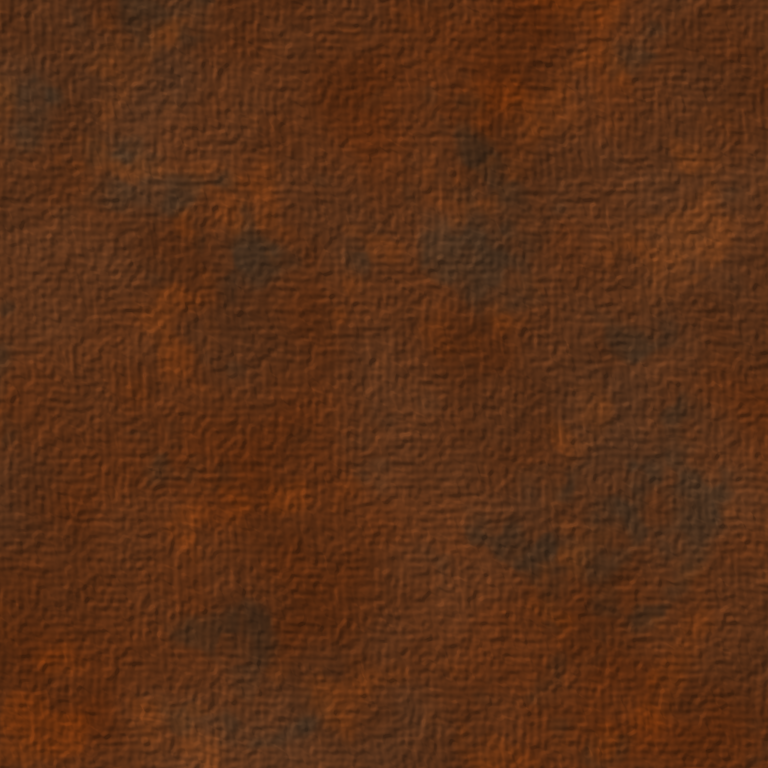
Write a WebGL 1 fragment shader that draws this texture.

```glsl
precision highp float;

uniform vec2 u_resolution;

const vec3 BASE_BROWN  = vec3(0.350, 0.186, 0.086);
const vec3 RUST_SHIFT  = vec3(0.075, 0.028, -0.005);
const vec3 SOOT_SHIFT  = vec3(-0.070, -0.008, 0.018);
const vec3 TONE_SHIFT  = vec3(0.100, 0.050, 0.020);
const vec3 DUST_SHIFT  = vec3(-0.010, 0.065, 0.095);

const float THREADS      = 96.0;  // threads across the canvas
const float STRETCH      = 2.5;   // length of a fibre against its width
const float GRAIN_SCALE  = 1.45;  // grains along one thread width
const float THREAD_DEPTH = 0.055;
const float FIBRE_DEPTH  = 0.45;
const float GRAIN_DEPTH  = 0.75;
const float RELIEF       = 0.42;  // contrast of the embossing
const float PATCH_SCALE  = 8.0;
const vec2  LIGHT        = vec2(-0.66, 0.75);
const float TAU          = 6.28318;

vec3 hash3(vec2 cell) {
  vec3 q = vec3(dot(cell, vec2(127.1, 311.7)),
                dot(cell, vec2(269.5, 183.3)),
                dot(cell, vec2(419.2, 371.9)));
  return fract(sin(q) * 43758.5453);
}

// Smooth cellular noise: random cell values blended by distance
float cellNoise(vec2 p) {
  vec2 cell = floor(p);
  vec2 local = p - cell;
  float sum = 0.0;
  float total = 0.0;
  for (int y = -1; y <= 1; y++) {
    for (int x = -1; x <= 1; x++) {
      vec2 offset = vec2(float(x), float(y));
      vec3 seed = hash3(cell + offset);
      vec2 d = offset + seed.xy - local;
      float weight = exp(-5.0 * dot(d, d));
      sum += weight * seed.z;
      total += weight;
    }
  }
  return sum / total;
}

// Three layers of cellular noise, from blotches down to flecks
float patches(vec2 p) {
  float sum = 0.0;
  float weight = 0.5;
  for (int i = 0; i < 3; i++) {
    sum += weight * cellNoise(p);
    p = p * 2.2 + 17.3;
    weight *= 0.6;
  }
  return sum / 0.98;
}

// Slight wander that keeps the threads from running dead straight
vec2 threadDrift(vec2 p) {
  return 0.10 * vec2(sin(p.y * 23.0) + sin(p.y * 71.0 + p.x * 9.0),
                     sin(p.x * 19.0) + sin(p.x * 67.0 - p.y * 11.0));
}

// Cloth surface: crossing threads, short fibres and round grains
float clothHeight(vec2 p, float warpShare) {
  vec2 t = p * THREADS + threadDrift(p);
  vec2 threads = sin(TAU * t);
  float weave = mix(threads.y, threads.x, warpShare);
  float fibres = mix(cellNoise(t * vec2(1.0 / STRETCH, 1.0)),
                     cellNoise(t * vec2(1.0, 1.0 / STRETCH) + 71.0), warpShare);
  float grain = cellNoise(t * GRAIN_SCALE + 133.0);
  return 2.0 * (THREAD_DEPTH * weave + FIBRE_DEPTH * fibres) + GRAIN_DEPTH * grain;
}

void main() {
  vec2 p = gl_FragCoord.xy / u_resolution;

  // Stained ground colour
  float rust = smoothstep(0.57, 0.82, patches(p * PATCH_SCALE * 1.3 + 5.0));
  float soot = smoothstep(0.57, 0.82, patches(p * PATCH_SCALE * 1.2 + 41.0));
  float tone = patches(p * PATCH_SCALE + 83.0) - 0.5;
  float dust = patches(p * PATCH_SCALE * 0.5 + 127.0) - 0.5;
  vec3 color = BASE_BROWN + TONE_SHIFT * tone + DUST_SHIFT * dust;
  color += RUST_SHIFT * rust + SOOT_SHIFT * soot * (1.0 - 0.6 * rust);

  // Embossed cloth lit from the upper left
  float warpShare = mix(0.25, 0.75, smoothstep(0.25, 0.75, cellNoise(p * 26.0 + 59.0)));
  vec2 reach = LIGHT * 0.25 / THREADS;
  float slope = clothHeight(p - reach, warpShare) - clothHeight(p + reach, warpShare);
  color *= 1.0 + RELIEF * clamp(slope, -0.6, 0.7);

  gl_FragColor = vec4(color, 1.0);
}
```
